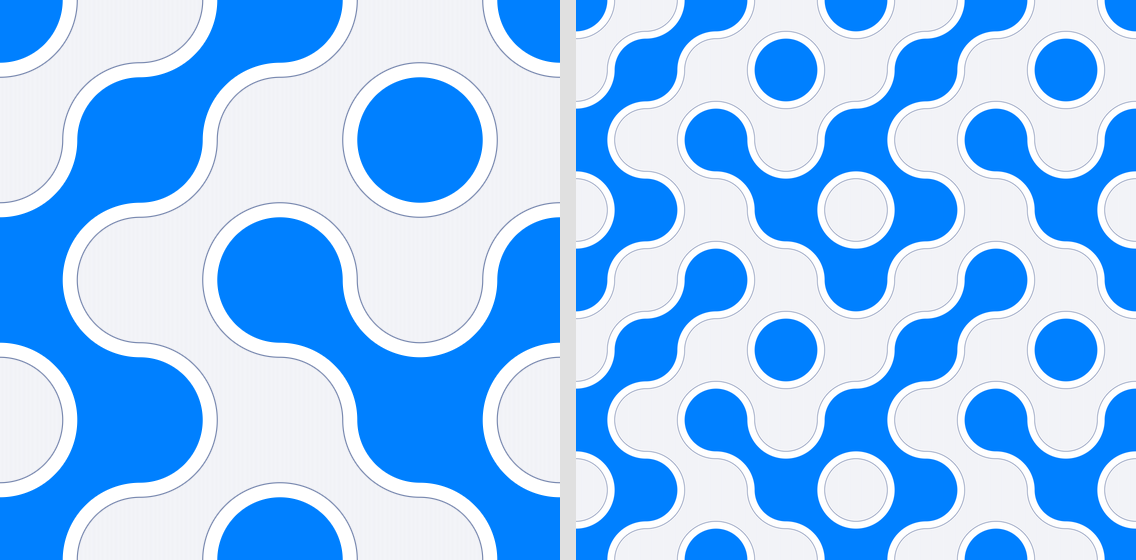
Left: one tile. Right: repeated 2 by 2.
Write a Shadertoy shader that draws this pattern.

```glsl
// Seamless two-colour Truchet arcs: blue blobs on pale grey, with white borders and a hairline.
#define CELLS 4            // tiles across and down, even so the colours wrap
#define JOIN_MASK 0x21D9   // one bit per tile, row by row from the lower left: 1 joins blue
#define BAND 0.052         // half width of the white border, in tiles
#define HAIRLINE 0.0085    // width of the outline, in tiles
#define RIBS 128.0         // faint vertical ribs across the canvas
#define RIB_DEPTH 0.003
#define BLUE vec3(0.0, 0.502, 1.0)
#define GREY vec3(0.949, 0.953, 0.969)
#define WHITE vec3(1.0)
#define OUTLINE vec3(0.48, 0.54, 0.69)

const float TAU = 6.2831853;

// Signed distance to the nearest arc in tile units, positive inside blue.
float truchetDistance(vec2 p) {
    ivec2 tile = ivec2(mod(floor(p), float(CELLS)));
    vec2 local = fract(p);
    bool odd = ((tile.x + tile.y) & 1) == 1;
    bool blueJoined = ((JOIN_MASK >> (tile.y * CELLS + tile.x)) & 1) == 1;

    // Mirror the tile so that its arcs centre on (0,0) and (1,1).
    if (odd != blueJoined) local.x = 1.0 - local.x;
    float arc = min(length(local), length(1.0 - local)) - 0.5;
    return blueJoined ? arc : -arc;
}

// Antialiased step: 0 below zero, 1 above, one pixel wide.
float coverage(float d, float pixel) {
    return clamp(d / pixel + 0.5, 0.0, 1.0);
}

void mainImage(out vec4 fragColor, in vec2 fragCoord) {
    vec2 uv = fragCoord / iResolution.xy;
    float pixel = float(CELLS) / min(iResolution.x, iResolution.y);
    float d = truchetDistance(uv * float(CELLS));

    // Ground with faint ribs
    vec3 color = GREY + RIB_DEPTH * cos(TAU * RIBS * uv.x);

    // White border, hairline on its grey side, then the blue fill
    color = mix(color, WHITE, coverage(d + BAND, pixel));
    float line = coverage(d + BAND + 0.5 * HAIRLINE, pixel)
               - coverage(d + BAND - 0.5 * HAIRLINE, pixel);
    color = mix(color, OUTLINE, line);
    color = mix(color, BLUE, coverage(d - BAND, pixel));

    fragColor = vec4(color, 1.0);
}
```
